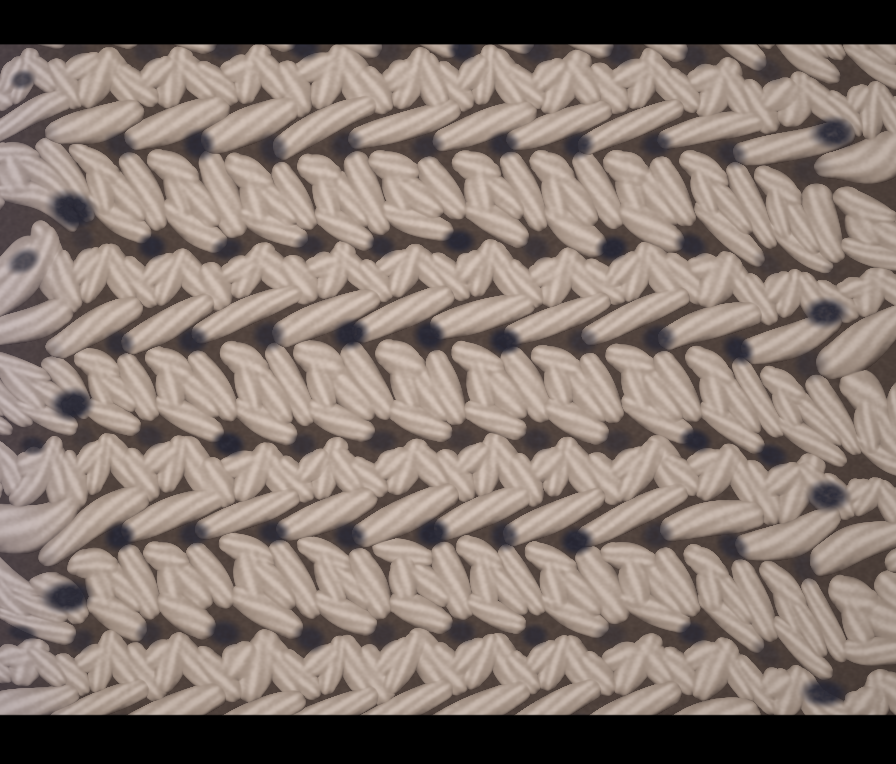
Write a Shadertoy shader that draws this texture.

```glsl
// Cream crocheted yarn: rows of slanted rope stitches, fans and dark gaps, between black bands.

// Stitch cell: one unit wide, this many units tall, y pointing down
const float CELL_HEIGHT = 2.53;

// Strand ends (start.xy, end.xy) within one cell, measured from its upper gap
const vec4 STRANDS[10] = vec4[10](
    vec4(.18, -.06, 1.22, -.48),                             // slanted rope
    vec4(.10, .27, .42, .93), vec4(.47, .20, .84, .38),      // fan
    vec4(-.36, .86, .20, 1.19), vec4(-.33, .36, -.26, .80),
    vec4(-.12, .50, .16, .88),
    vec4(-.10, 1.45, .13, 1.88), vec4(.17, 1.60, .42, 1.95), // plump V
    vec4(.86, 1.42, .62, 1.90), vec4(.46, 1.66, .70, 1.53));

vec2 hash2(vec2 p) {
    vec3 a = fract(p.xyx * vec3(.1031, .1030, .0973));
    a += dot(a, a.yzx + 33.33);
    return fract((a.xx + a.yz) * a.zy);
}

float corner(vec2 cell, vec2 f, vec2 o) {
    return dot(hash2(cell + o + 70.) * 2. - 1., f - o);
}

float gradientNoise(vec2 p) {
    vec2 c = floor(p), f = fract(p), u = f * f * (3. - 2. * f);
    return mix(mix(corner(c, f, vec2(0)), corner(c, f, vec2(1, 0)), u.x),
               mix(corner(c, f, vec2(0, 1)), corner(c, f, vec2(1)), u.x), u.y);
}

// Returns (weight, brightness) of one rounded, twisted strand
vec2 strand(vec2 p, vec2 a, vec2 b, float radius, float lift) {
    vec2 axis = b - a;
    float t = clamp(dot(p - a, axis) / dot(axis, axis), 0., 1.);
    float r = radius * (1. - .22 * pow(2. * t - 1., 2.));
    vec2 n = (p - a - axis * t) / r, dir = normalize(axis);
    float d = length(n), h = sqrt(max(0., 1. - d * d));
    float across = dir.x * n.y - dir.y * n.x;
    float ply = cos(8. * across + 9. * dot(p - a, dir) + 20. * lift);
    float light = .13 + .68 * h + .085 * ply - .17 * dot(n, vec2(.35, .8));
    return vec2(smoothstep(1., .8, d) * exp(9. * (h + lift)), light);
}

float gap(vec2 p, vec2 size) {
    return smoothstep(1.25, .45, length(p / size));
}

void mainImage(out vec4 fragColor, in vec2 fragCoord) {
    vec2 p = vec2(fragCoord.x, iResolution.y - fragCoord.y) / iResolution.x;

    // Uneven hand tension; rows sag towards the right border
    vec2 bend = vec2(gradientNoise(p * 7.), gradientNoise(p * 7. + 31.));
    float border = smoothstep(.13, .03, p.x) + smoothstep(.84, .96, p.x);
    vec2 q = p * 11.64 + bend * (.2 + .5 * border);
    q.y -= .4 * smoothstep(.76, .93, p.x);
    q -= vec2(.55, 1.89);
    vec2 home = floor(q / vec2(1, CELL_HEIGHT));

    // Blend the strands of neighbouring cells by height
    float weight = 1., light = .13, hole = 0.;
    for (int j = 0; j <= 1; j++)
    for (int i = -1; i <= 1; i++) {
        vec2 id = home + vec2(i, j);
        vec2 f = q - id * vec2(1, CELL_HEIGHT);
        for (int k = 0; k < 10; k++) {
            vec2 rnd = hash2(id * 13. + float(k) * 7.3 + 200.);
            vec2 shift = (rnd - .5) * .11;
            vec4 ends = STRANDS[k] + vec4(shift, -shift.y, shift.x);
            float rope = k == 0 ? 1. : 0.;
            vec2 s = strand(f, ends.xy, ends.zw, .185 + .04 * rnd.x,
                            .3 * rnd.y + .35 * rope);
            weight += s.x;
            light += s.x * s.y;
        }
        vec2 depth = hash2(id * 5. + 91.);
        hole = max(hole, gap(f, vec2(.21, .18)) * (.55 + .45 * depth.x));
        hole = max(hole, gap(f - vec2(.42, 1.3), vec2(.2, .16)) * (.25 + .75 * depth.y));
    }
    light /= weight;

    // Larger gaps along both side borders
    hole *= 1. - min(border, 1.);
    for (int k = 0; k < 4; k++) {
        float y = .204 * float(k);
        vec2 wobble = bend * .03;
        hole = max(hole, gap(p + wobble - vec2(.073, .247 + y), vec2(.025, .02)));
        hole = max(hole, .7 * gap(p + wobble - vec2(.023, .09 + y), vec2(.015, .011)));
        hole = max(hole, .9 * gap(p + wobble - vec2(.921, .153 + y), vec2(.024, .017)));
    }

    // Fine fuzz, yarn colours and soft falloff of the lamp
    float fuzz = gradientNoise(p * 150.) + .6 * gradientNoise(p * vec2(260, 330));
    light += .06 * fuzz;
    vec3 color = mix(vec3(.27, .22, .20), vec3(.64, .57, .52), smoothstep(0., .62, light));
    color = mix(color, vec3(.81, .75, .71), smoothstep(.55, .98, light));
    color *= 1.04 - .3 * dot(p - vec2(.42, .36), p - vec2(.42, .36));
    color += vec3(-.01, 0, .035) * smoothstep(.12, 0., p.x);
    vec3 gapColor = vec3(.15, .15, .20) + .04 * fuzz;
    color = mix(color, gapColor, clamp(hole * (1. + .25 * fuzz), 0., .95));

    // Black bands above and below
    float edge = 1. / iResolution.x;
    float bands = smoothstep(-edge, edge, p.y - .0495) * smoothstep(edge, -edge, p.y - .798);
    fragColor = vec4(color * bands, 1);
}
```
